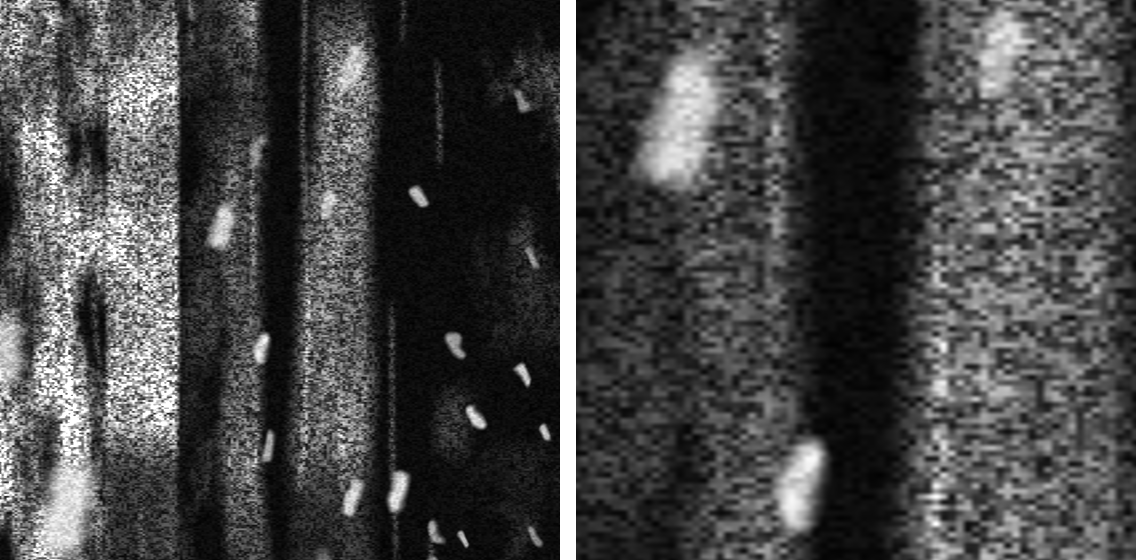
Left: the whole. Right: its middle third, enlarged.
A WebGL 1 fragment shader for this texture:

```glsl
precision highp float;
// Speckled grey micrograph of upright tissue fibres with scattered bright cells.

uniform vec2 u_resolution;

float hash(vec2 p) {
  vec3 q = fract(vec3(p.xyx) * 0.1031);
  q += dot(q, q.yzx + 33.33);
  return fract((q.x + q.y) * q.z);
}

float noise(vec2 p) {
  vec2 cell = floor(p);
  vec2 f = fract(p);
  f = f * f * (3.0 - 2.0 * f);
  float low = mix(hash(cell), hash(cell + vec2(1.0, 0.0)), f.x);
  float high = mix(hash(cell + vec2(0.0, 1.0)), hash(cell + vec2(1.0, 1.0)), f.x);
  return mix(low, high, f.y);
}

float fbm(vec2 p) {
  float sum = 0.0;
  float weight = 0.533;
  for (int i = 0; i < 4; i++) {
    sum += weight * noise(p);
    p = p * 2.03 + 17.3;
    weight *= 0.5;
  }
  return sum;
}

// Soft-edged interval from start to end
float band(float x, float start, float end, float soft) {
  return smoothstep(start - soft, start + soft, x)
       * (1.0 - smoothstep(end - soft, end + soft, x));
}

// Soft capsule around the origin, lying along axis
float capsule(vec2 p, vec2 axis, float halfLength, float radius) {
  float along = clamp(dot(p, axis), -halfLength, halfLength);
  float d = length(p - axis * along) - radius;
  return 1.0 - smoothstep(-0.7 * radius, 0.6 * radius, d);
}

// Jittered capsules whose centres lie between the columns of span
float cells(vec2 p, float count, vec2 span, vec2 axis, float halfLength, float radius, float chance) {
  vec2 home = floor(p * count);
  float glow = 0.0;
  for (int j = -1; j <= 1; j++) {
    for (int i = -1; i <= 1; i++) {
      vec2 id = home + vec2(float(i), float(j));
      vec2 jitter = vec2(hash(id + 5.7), hash(id + 23.1));
      vec2 centre = (id + 0.1 + 0.8 * jitter) / count;
      float present = step(hash(id + 61.0), chance)
                    * step(span.x, centre.x) * step(centre.x, span.y);
      float size = mix(0.65, 1.15, hash(id + 88.0));
      float shine = mix(0.45, 1.0, hash(id + 41.0));
      glow = max(glow, present * shine * capsule(p - centre, axis, halfLength * size, radius * size));
    }
  }
  return glow;
}

// Thin broken threads running up the canvas
float threads(vec2 p) {
  float glow = 0.0;
  for (int i = 0; i < 9; i++) {
    float k = float(i);
    float x = 0.08 + 0.085 * k + 0.04 * hash(vec2(k, 3.0));
    float sway = 0.03 * (noise(vec2(k * 7.0, p.y * 4.0)) - 0.5);
    float offset = (p.x - x - sway) / 0.006;
    float visible = smoothstep(0.55, 0.85, noise(vec2(k * 13.0 + 4.0, p.y * 5.0)));
    glow += exp(-offset * offset) * visible;
  }
  return glow;
}

// Average brightness of the tissue before speckle
float tissue(vec2 p) {
  float cloud = fbm(p * vec2(13.0, 7.0));
  float sway = noise(p * vec2(4.0, 5.0) + 31.0) - 0.5;
  float x = p.x + 0.025 * sway;

  float streaks = fbm(p * vec2(24.0, 5.0) + 9.0);
  float tangle = smoothstep(0.3, 0.75, mix(streaks, cloud, 0.4));
  float level = 0.045;
  level += 0.78 * tangle * band(p.x, -1.0, 0.19, 0.012);

  float broadFade = mix(0.25, 1.0, smoothstep(0.16, 0.28, p.y + 0.15 * sway))
                  * (1.0 - 0.6 * smoothstep(0.06, 0.2, p.y - 0.75 + 0.22 - p.x));
  level += (0.2 + 0.68 * cloud) * broadFade * band(p.x + 0.006 * sway, 0.19, 0.318, 0.007);

  level += 0.16 * smoothstep(0.4, 0.75, cloud) * band(x, 0.32, 0.41, 0.02);
  level += 0.55 * cloud * band(x, 0.405, 0.472, 0.016) * (0.6 + 0.8 * sway + 0.2);

  float midFade = 0.3 + 0.7 * band(p.y, 0.17, 0.95, 0.07);
  level += (0.08 + 0.5 * cloud) * midFade * band(x, 0.515 + 0.06 * p.y, 0.665, 0.022);

  float haze = smoothstep(0.48, 0.8, cloud) * (0.3 + 0.7 * smoothstep(0.4, 0.9, p.y));
  level += 0.28 * haze * smoothstep(0.8, 0.88, x);
  level += 0.22 * cloud * band(x, 0.78, 0.84, 0.02) * band(p.y, 0.19, 0.3, 0.04);
  return level + 0.2 * threads(p);
}

void main() {
  vec2 p = gl_FragCoord.xy / u_resolution;
  float level = tissue(p);

  // Cells with ragged outlines
  vec2 ragged = p + 0.012 * (vec2(noise(p * 45.0), noise(p * 45.0 + 70.0)) - 0.5);
  float glow = cells(ragged, 6.0, vec2(0.33, 0.72), vec2(0.26, 0.966), 0.024, 0.014, 0.45);
  glow = max(glow, cells(ragged, 10.0, vec2(0.74, 1.0), vec2(-0.5, 0.866), 0.013, 0.008, 0.42));
  glow = max(glow, capsule(ragged - vec2(0.12, 0.09), vec2(0.2, 0.98), 0.045, 0.038));
  glow = max(glow, 0.8 * capsule(ragged - vec2(0.01, 0.37), vec2(0.0, 1.0), 0.03, 0.03));

  // Fine grain, slightly wider than tall
  float grain = mix(noise(p * vec2(210.0, 310.0)), noise(p * vec2(95.0, 130.0) + 50.0), 0.27);
  float tone = level * (0.02 + 1.96 * grain);
  tone = mix(tone, 0.72 + 0.3 * grain, glow);
  gl_FragColor = vec4(vec3(clamp(tone, 0.0, 1.0)), 1.0);
}
```
